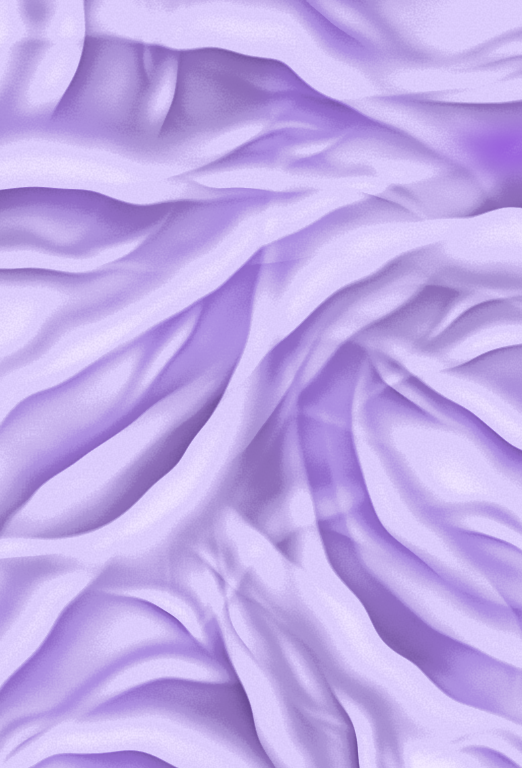
Give the GLSL for this texture, as a Shadertoy shader.

```glsl
float hash(vec2 p) {
    return fract(sin(dot(p, vec2(127.1, 311.7))) * 43758.5453);
}

// Gradient noise, roughly -0.7 to 0.7
float gradient(vec2 cell, vec2 offset) {
    float a = 6.2832 * hash(cell);
    return dot(vec2(cos(a), sin(a)), offset);
}

float noise(vec2 p) {
    vec2 i = floor(p), f = p - i;
    vec2 s = f * f * f * (f * (f * 6.0 - 15.0) + 10.0);
    vec2 e = vec2(1, 0);
    return mix(mix(gradient(i, f), gradient(i + e.xy, f - e.xy), s.x),
               mix(gradient(i + e.yx, f - e.yx), gradient(i + 1.0, f - 1.0), s.x), s.y);
}

mat2 rotation(float a) {
    return mat2(cos(a), -sin(a), sin(a), cos(a));
}

// Direction in which the cloth is pulled around a point
float foldAngle(vec2 p) {
    float top = mix(1.5, -0.35, smoothstep(0.17, 0.36, p.x));
    float middle = mix(0.5, 0.12, smoothstep(0.55, 0.72, p.y));
    float low = mix(0.8, -0.6, smoothstep(0.34, 0.46, p.x));
    float bottom = mix(0.7, -0.85, smoothstep(0.12, 0.3, p.x));
    float lower = mix(bottom, low, smoothstep(0.2, 0.34, p.y));
    float upper = mix(middle, top, smoothstep(0.78, 0.9, p.y));
    return mix(lower, upper, smoothstep(0.42, 0.54, p.y));
}

// Broad, soft waves of the sheet
float drape(vec2 p) {
    vec2 q = rotation(0.4) * p;
    float wave = noise(q * vec2(2.5, 6.0) + 1.5 * noise(p * 3.0 + 7.0));
    return 0.8 + 0.6 * wave + 0.3 * noise(q * vec2(6.0, 13.0) + 31.0);
}

// Lays one fold over the tone: a glossy roll, a crease and its shadow
float addFold(float tone, vec2 p, float id, float size) {
    float r1 = hash(vec2(id, 1.3)), r2 = hash(vec2(id, 2.7));
    float r3 = hash(vec2(id, 4.1)), r4 = hash(vec2(id, 5.9));
    vec2 cell = vec2(mod(id, 6.0), floor(id / 6.0));
    vec2 center = (cell + vec2(r1, r2)) * vec2(0.113, 0.1);
    float angle = foldAngle(center) + mix(1.1, 0.3, size) * (r3 - 0.5);
    vec2 q = rotation(angle) * (p - center);

    float len = mix(0.085, 0.36, size) * (0.8 + 0.4 * r4);
    float reach = exp(-1.8 * q.x * q.x / (len * len));
    float width = mix(0.018, 0.058, size) * (0.35 + 0.65 * reach);
    float side = r4 < 0.3 ? -1.0 : 1.0;
    float dist = side * (q.y - 0.9 * (r2 - 0.5) * q.x * q.x / len
                         + 0.012 * noise(vec2(q.x * 12.0, id)));
    float t = dist / width;

    float gloss = 0.12 * exp(-9.0 * (t - 0.5) * (t - 0.5));
    float roll = 0.9 + gloss - 0.46 * smoothstep(0.6, 1.8, t) - 0.1 * exp(-8.0 * max(t, 0.0));
    float rollCover = 1.0 - smoothstep(1.1, 2.7, t);
    float shadow = 0.05 + 0.3 * r3;
    float shadowCover = (0.7 + 0.3 * r1) * exp(1.4 * min(t, 0.0));
    float soft = mix(0.0012, 0.005, r3 * r3) + 0.008 * (1.0 - reach);
    float lit = smoothstep(-soft, soft, dist);
    return mix(tone, mix(shadow, roll, lit), reach * mix(shadowCover, rollCover, lit));
}

// Satin colours from shadow to sheen
vec3 satin(float tone, float hue) {
    vec3 deep = mix(vec3(0.56, 0.44, 0.74), vec3(0.58, 0.43, 0.81), hue);
    vec3 middle = mix(vec3(0.67, 0.58, 0.84), vec3(0.68, 0.56, 0.89), hue);
    vec3 c = mix(vec3(0.42, 0.30, 0.60), deep, smoothstep(-0.55, 0.04, tone));
    c = mix(c, middle, smoothstep(0.02, 0.34, tone));
    c = mix(c, vec3(0.78, 0.70, 0.93), smoothstep(0.32, 0.64, tone));
    c = mix(c, vec3(0.86, 0.80, 0.99), smoothstep(0.6, 0.84, tone));
    return mix(c, vec3(0.93, 0.89, 1.0), smoothstep(1.02, 1.45, tone));
}

void mainImage(out vec4 fragColor, in vec2 fragCoord) {
    vec2 uv = fragCoord / iResolution.y;
    vec2 p = uv + 0.06 * vec2(noise(uv * 3.2 + 3.0), noise(uv * 3.2 + 19.0))
                + 0.012 * vec2(noise(uv * 11.0 + 43.0), noise(uv * 11.0 + 71.0));

    // Small folds first, long ones on top
    float tone = drape(p);
    for (int i = 0; i < 60; i++) {
        float id = mod(float(i) * 23.0 + 5.0, 60.0);
        float order = float(i) / 59.0;
        tone = addFold(tone, p, id, order * order);
    }
    tone = 0.82 + 1.85 * (tone - 0.79) + 0.3 * noise(p * vec2(4.0, 5.0) + 87.0);

    // Woven glitter, strongest on the lit cloth
    float grain = noise(uv * 390.0) + 0.4 * noise(uv * 190.0 + 50.0);
    tone += 0.06 * noise(uv * vec2(28.0, 40.0)) + 0.08 * grain;

    float hue = smoothstep(-0.25, 0.3, noise(p * 4.0 + 60.0));
    vec3 color = satin(tone, hue);
    color += 0.03 * grain * smoothstep(0.5, 1.0, tone);

    // Vivid violet pool where the light is trapped
    vec2 toPool = (p - vec2(0.67, 0.79)) * vec2(0.6, 1.2);
    float pool = exp(-dot(toPool, toPool) / 0.002);
    color = mix(color, vec3(0.60, 0.38, 0.87), pool * (1.0 - 0.6 * smoothstep(0.5, 1.0, tone)));

    fragColor = vec4(clamp(color, 0.0, 1.0), 1.0);
}
```
